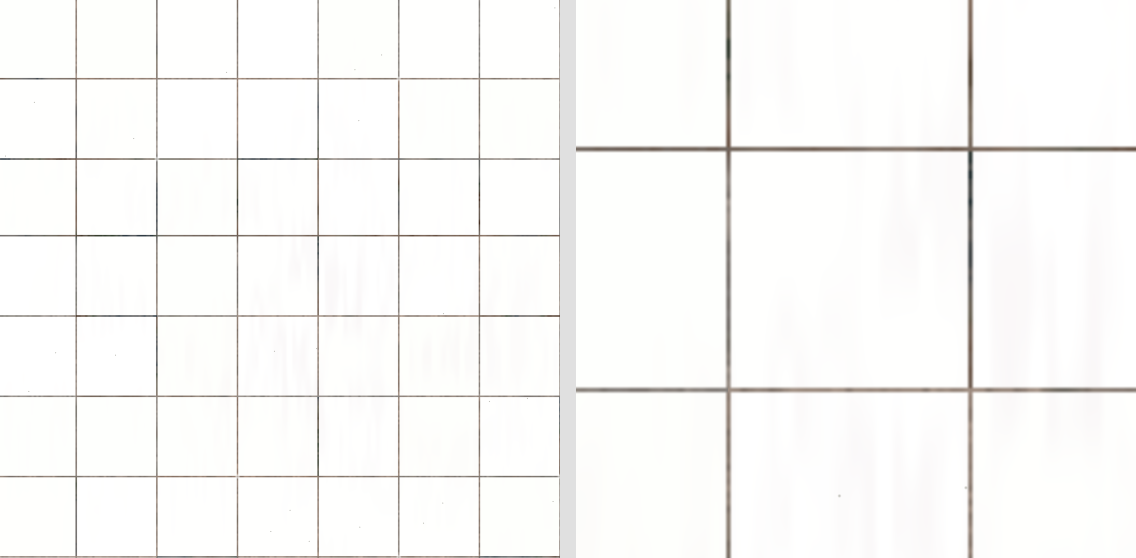
Left: the whole. Right: its middle third, enlarged.
Reproduce this texture procedurally as a WebGL 2 fragment shader.

```glsl
#version 300 es
precision highp float;
// White glazed tiles with thin, weathered grout joints, one row slightly short.
// The nearest joint on each axis is found by rounding; hashes and value noise
// vary the grout per segment, and faint vertical streaks soil the glaze.

uniform vec2 u_resolution;
out vec4 fragColor;

// Layout, in fractions of the canvas
const vec2 PITCH = vec2(0.1440, 0.1439);
const vec2 ORIGIN = vec2(-0.0079, 0.0020);
const float SHORT_ROW_Y = 0.65;     // a height inside the short row
const float SHORT_ROW_CUT = 0.0065; // how much that row lacks
const float JOINT_HALF = 0.0013;
const float JOINT_SOFT = 0.0013;

// Wear
const float GRIME_Y = 0.63;         // centre of the darkest band
const float GRIME_SPREAD = 0.07;
const float STREAK_AMOUNT = 0.75;
const float SPECK_CELLS = 26.0;
const float SPECK_CHANCE = 0.035;
const float SPECK_RADIUS = 0.0011;

// Colours
const vec3 WHITE = vec3(1.0);
const vec3 CREAM = vec3(0.996, 0.998, 0.984);
const vec3 STREAK = vec3(0.975, 0.962, 0.965);
const vec3 GROUT_GREY = vec3(0.56, 0.54, 0.52);
const vec3 GROUT_TAN = vec3(0.60, 0.51, 0.45);
const vec3 GRIME_BROWN = vec3(0.25, 0.16, 0.10);
const vec3 GRIME_BLUE = vec3(0.12, 0.17, 0.21);
const vec3 GRIME_GREEN = vec3(0.14, 0.19, 0.12);
const vec3 SPECK = vec3(0.62, 0.62, 0.58);

float hash(vec2 p) {
    return fract(sin(dot(p, vec2(127.1, 311.7))) * 43758.5453);
}

float noise(vec2 p) {
    vec2 i = floor(p), f = fract(p);
    f = f * f * (3.0 - 2.0 * f);
    return mix(mix(hash(i), hash(i + vec2(1, 0)), f.x),
               mix(hash(i + vec2(0, 1)), hash(i + vec2(1, 1)), f.x), f.y);
}

// Grout colour on one segment; "along" runs the length of the joint
vec3 groutColor(vec2 segment, float along, float lineId, float grimeBand) {
    float broad = noise(vec2(along * 45.0, lineId * 7.0));
    float fine = noise(vec2(along * 240.0, lineId * 13.0 + 4.0));
    vec3 base = mix(GROUT_GREY, GROUT_TAN, hash(segment + 3.3));
    base *= 0.86 + 0.26 * fine;

    float hue = noise(vec2(along * 16.0, lineId * 5.0 + 9.0));
    vec3 grime = mix(GRIME_BLUE, GRIME_GREEN, smoothstep(0.25, 0.45, hue));
    grime = mix(grime, GRIME_BROWN, smoothstep(0.45, 0.65, hue));

    float stained = smoothstep(0.62, 1.0, hash(segment + 17.7)) * 0.7;
    float amount = stained + 0.75 * grimeBand + 0.5 * (broad - 0.5);
    amount *= 0.5 + 0.8 * fine;
    return mix(base, grime, clamp(amount, 0.0, 0.95));
}

// Faintly tinted glaze with vertical streaks around the middle
vec3 glazeColor(vec2 uv, vec2 tile) {
    vec3 color = mix(WHITE, CREAM, 0.75 * hash(tile + 5.1));
    vec2 fromCentre = (uv - vec2(0.58, 0.42)) / vec2(0.38, 0.27);
    float zone = exp(-dot(fromCentre, fromCentre));
    float strands = noise(uv * vec2(120.0, 14.0)) * 0.6
                  + noise(uv * vec2(55.0, 8.0) + 31.0) * 0.4;
    float patches = smoothstep(0.25, 0.75, noise(uv * vec2(13.0, 11.0) + 8.0));
    float streak = smoothstep(0.35, 0.8, strands) * patches * zone;
    return mix(color, STREAK, STREAK_AMOUNT * streak);
}

// Sparse pinpoint marks, one candidate per cell
float speckMask(vec2 uv, float pixel) {
    vec2 cell = floor(uv * SPECK_CELLS);
    vec2 spot = 0.2 + 0.6 * vec2(hash(cell + 2.7), hash(cell + 9.4));
    float dist = length(fract(uv * SPECK_CELLS) - spot) / SPECK_CELLS;
    float present = step(hash(cell + 41.0), SPECK_CHANCE);
    return present * (1.0 - smoothstep(0.0, SPECK_RADIUS + pixel, dist));
}

void main() {
    vec2 uv = gl_FragCoord.xy / u_resolution;
    vec2 pixel = 1.0 / u_resolution;

    // Tile coordinates: integers fall on the joints
    vec2 shifted = uv + vec2(0.0, SHORT_ROW_CUT * step(SHORT_ROW_Y, uv.y));
    vec2 grid = (shifted - ORIGIN) / PITCH;
    vec2 tile = floor(grid);
    vec2 line = floor(grid + 0.5);
    vec2 dist = abs(grid - line) * PITCH;

    // Smooth joint coverage, with a few crossings worn away
    vec2 soft = max(vec2(JOINT_SOFT), 0.7 * pixel);
    vec2 joint = 1.0 - smoothstep(JOINT_HALF - soft, JOINT_HALF + soft, dist);
    float chipped = step(0.88, hash(line + 23.0));
    joint *= 1.0 - 0.65 * chipped * (1.0 - smoothstep(0.001, 0.006, length(dist)));

    float fromBand = (uv.y - GRIME_Y) / GRIME_SPREAD;
    float grimeBand = exp(-fromBand * fromBand);
    vec3 across = groutColor(vec2(tile.x, line.y), uv.x, line.y + 20.0, grimeBand);
    vec3 upright = groutColor(vec2(line.x + 50.0, tile.y), uv.y, line.x, 0.8 * grimeBand);

    vec3 color = glazeColor(uv, tile);
    color = mix(color, SPECK, 0.6 * speckMask(uv, 0.5 * pixel.y));
    color = mix(color, upright, joint.x);
    color = mix(color, across, joint.y);
    fragColor = vec4(color, 1.0);
}
```
